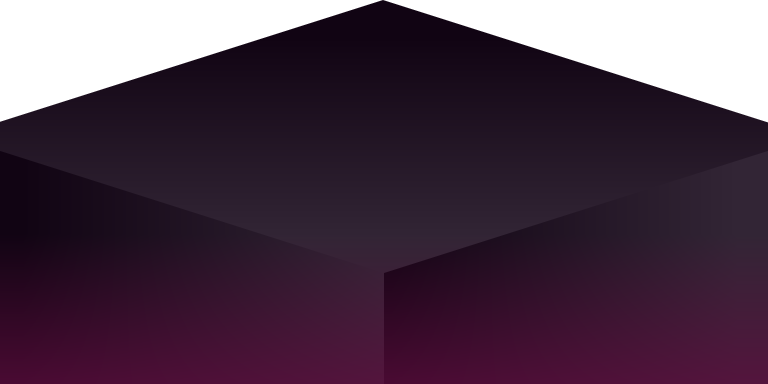
This background is drawn by a WebGL 2 fragment shader. Its source:

```glsl
#version 300 es
precision highp float;
// Dark faceted block seen from above, with a magenta glow rising from below.

uniform vec2 u_resolution;
out vec4 outColor;

// Geometry, as fractions of the canvas width and height
const float ROOF_PEAK_X = 0.4987;
const float CORNER_X = 0.5;
const float CORNER_Y = 0.289;
const float EDGE_SLOPE = 0.636;

// Gradient spans
const vec2 TOP_SPAN = vec2(0.90, 0.38);
const vec2 LEFT_SPAN = vec2(0.03, 0.50);
const vec2 RIGHT_SPAN = vec2(0.51, 0.96);
const float GLOW_HEIGHT = 0.39;
const float GLOW_STRENGTH = 0.70;

// Colours
const vec3 BACKDROP = vec3(1.0);
const vec3 SHADE = vec3(0.067, 0.016, 0.075);
const vec3 LIT = vec3(0.196, 0.145, 0.208);
const vec3 GLOW = vec3(0.385, 0.052, 0.252);

// Linear shade-to-lit gradient across a span, which may run backwards
vec3 faceGradient(float position, vec2 span) {
    float t = (position - span.x) / (span.y - span.x);
    return mix(SHADE, LIT, clamp(t, 0.0, 1.0));
}

// One-pixel-wide coverage of the positive side of an edge
float coverage(float dist, float pixel) {
    return clamp(dist / pixel + 0.5, 0.0, 1.0);
}

void main() {
    vec2 uv = gl_FragCoord.xy / u_resolution;
    vec2 pixel = 1.0 / u_resolution;
    float slopedPixel = length(vec2(EDGE_SLOPE * pixel.x, pixel.y));

    // Two side walls meeting at the vertical corner
    vec3 leftWall = faceGradient(uv.x, LEFT_SPAN);
    vec3 rightWall = faceGradient(uv.x, RIGHT_SPAN);
    vec3 color = mix(leftWall, rightWall, coverage(uv.x - CORNER_X, pixel.x));

    // Top face above the V-shaped front edge
    float frontEdge = CORNER_Y + EDGE_SLOPE * abs(uv.x - CORNER_X);
    color = mix(color, faceGradient(uv.y, TOP_SPAN),
                coverage(uv.y - frontEdge, slopedPixel));

    // Magenta glow over all faces, strongest at the base
    float glow = clamp(1.0 - uv.y / GLOW_HEIGHT, 0.0, 1.0);
    color = mix(color, GLOW, GLOW_STRENGTH * glow);

    // Pale backdrop beyond the rear edges
    float rearEdge = 1.0 - EDGE_SLOPE * abs(uv.x - ROOF_PEAK_X);
    color = mix(color, BACKDROP, coverage(uv.y - rearEdge, slopedPixel));

    outColor = vec4(color, 1.0);
}
```
